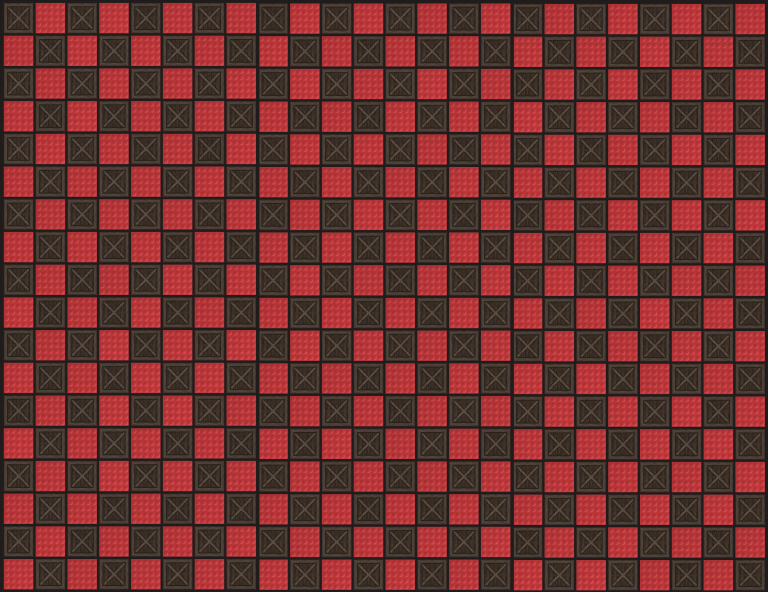
Reproduce this pattern procedurally as a WebGL 1 fragment shader.

```glsl
precision highp float;
uniform vec2 u_resolution;

#define GRID vec2(24.0, 18.0)
#define BOARD_MIN vec2(0.0035, 0.0024)
#define BOARD_MAX vec2(0.9975, 0.9970)
#define TILE_HALF 0.464
#define BLOCK_COLUMNS 8.0
#define STUDS 5.0
#define RED vec3(0.715, 0.208, 0.219)
#define WOOD_DARK vec3(0.135, 0.110, 0.092)
#define WOOD_MID vec3(0.232, 0.184, 0.150)
#define WOOD_LIGHT vec3(0.325, 0.275, 0.235)
#define GROUT vec3(0.130, 0.108, 0.108)
#define TONE_VARIATION 0.04

float hash(vec2 p) {
  p = fract(p * vec2(0.1031, 0.1137));
  p += dot(p, p.yx + 33.33);
  return fract((p.x + p.y) * p.x * 7.31);
}

float noise(vec2 p) {
  vec2 i = floor(p);
  vec2 f = fract(p);
  f = f * f * (3.0 - 2.0 * f);
  float low = mix(hash(i), hash(i + vec2(1.0, 0.0)), f.x);
  float high = mix(hash(i + vec2(0.0, 1.0)), hash(i + 1.0), f.x);
  return mix(low, high, f.y);
}

// Coverage of the region where d is negative
float cover(float d, float aa) {
  return clamp(0.5 - d / aa, 0.0, 1.0);
}

// Red rubber tile with a lattice of shallow round studs
vec3 studdedTile(vec2 p, float aa) {
  vec2 q = fract((p / (2.0 * TILE_HALF) + 0.5) * STUDS) - 0.5;
  float r = length(q);
  float rim = 1.0 - smoothstep(0.0, 0.16 + aa * STUDS * 0.4, abs(r - 0.31));
  float light = dot(q, vec2(0.7, -0.7)) / max(r, 0.05);
  vec3 color = RED * (1.0 + 0.11 * rim * light);
  color += vec3(0.03, 0.07, 0.075) * rim * max(light, 0.0);
  color *= 0.98 + 0.05 * noise(p * 17.0 + 40.0);
  return color * (1.0 + 0.04 * (p.x - p.y));
}

// Wooden panel: slats, crossed braces, corner plates and a raised frame
vec3 cratePanel(vec2 p, float aa) {
  vec2 q = abs(p);
  float edge = max(q.x, q.y);
  float diagonal = abs(q.x - q.y) * 0.7071;
  float corner = (q.x + q.y) * 0.7071;

  float grain = noise(p * vec2(34.0, 9.0) + 70.0);
  float slat = abs(fract(p.x * 8.0) - 0.5) / 8.0;
  vec3 color = WOOD_MID * (0.82 + 0.42 * grain);
  color = mix(color, WOOD_DARK, 0.5 * cover(slat - 0.012, aa));
  color = mix(color, WOOD_MID * 1.1, 0.5 * cover(q.y - 0.035, aa));

  // Braces
  float braceGrain = noise(vec2(p.x + p.y, p.x - p.y) * 15.0 + 20.0);
  color = mix(color, WOOD_DARK, 0.75 * cover(diagonal - 0.064, aa));
  color = mix(color, WOOD_LIGHT * (0.85 + 0.3 * braceGrain),
              cover(diagonal - 0.036, aa));

  // Corner plates
  color = mix(color, WOOD_DARK, 0.7 * cover(0.455 - corner, aa));
  color = mix(color, WOOD_LIGHT * (0.78 + 0.3 * grain), cover(0.485 - corner, aa));

  // Frame, with a dark inner groove and a worn outer edge
  vec2 along = q.x > q.y ? p.yx : p;
  float wear = noise(along * vec2(9.0, 28.0) + 55.0);
  vec3 frame = mix(WOOD_MID, WOOD_LIGHT, 0.35 + 0.75 * wear);
  color = mix(color, WOOD_DARK, 0.8 * cover(0.335 - edge, aa));
  color = mix(color, frame, cover(0.363 - edge, aa));
  color = mix(color, WOOD_DARK, 0.55 * cover(0.443 - edge, aa));
  return color;
}

void main() {
  vec2 uv = gl_FragCoord.xy / u_resolution;
  vec2 grid = (uv - BOARD_MIN) / (BOARD_MAX - BOARD_MIN) * GRID;
  float aa = max(GRID.x / u_resolution.x, GRID.y / u_resolution.y);

  // Each block of columns sits slightly lower than the one before
  float block = clamp(floor(grid.x / BLOCK_COLUMNS), 0.0, 2.0);
  grid.y += 0.015 * block;
  vec2 cell = clamp(floor(grid), vec2(0.0), GRID - 1.0);
  vec2 p = grid - cell - 0.5;

  // Wider seam where two blocks meet
  float seam = block > 0.0 && mod(cell.x, BLOCK_COLUMNS) < 0.5 ? 0.035 : 0.0;
  vec2 inset = abs(p) - TILE_HALF;
  inset.x = max(inset.x, -p.x - TILE_HALF + seam);

  // Odd parity from the lower left holds the panels
  float isCrate = mod(cell.x + cell.y, 2.0);
  vec3 color = isCrate > 0.5 ? cratePanel(p, aa) : studdedTile(p, aa);
  color *= 1.0 + TONE_VARIATION * (hash(cell + 3.7) - 0.5);

  vec2 mask = vec2(cover(inset.x, aa), cover(inset.y, aa));
  gl_FragColor = vec4(mix(GROUT, color, mask.x * mask.y), 1.0);
}
```
